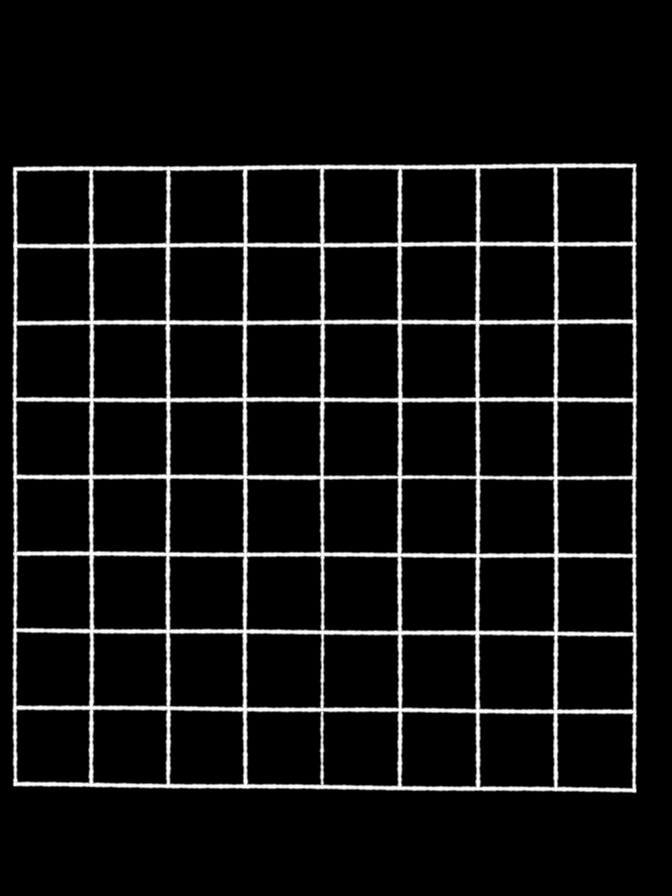
This pattern is drawn by a Shadertoy shader. Its source:

```glsl
// Hand-inked white 8 by 8 grid, slightly skewed, with ragged lines on black.

// Layered sines giving a ragged ink edge along a stroke, roughly -1 to 1
float ragged(float along, float seed) {
    return 0.45 * sin(along * 173.0 + seed * 4.1)
         + 0.35 * sin(along * 419.0 + seed * 7.7 + 2.0 * sin(along * 61.0 + seed))
         + 0.30 * sin(along * 787.0 + seed * 2.3);
}

// Ink coverage of a stroke; each side of it frays on its own
float stroke(float offset, float along, float seed, float halfWidth, float fray) {
    float side = offset < 0.0 ? 0.0 : 13.7;
    float edge = halfWidth + fray * ragged(along, seed + side);
    float soft = max(0.0021, 0.75 / iResolution.x);
    return 1.0 - smoothstep(-soft, soft, abs(offset) - edge);
}

// Height of a horizontal line, counted from the top; rows widen to the right
float rowHeight(float row, float x) {
    float across = (x - 0.0226) / 0.9218;
    return mix(1.0816 - 0.11441 * row, 1.0868 - 0.11615 * row, across);
}

// Position of a vertical line, counted from the left; columns widen slightly
float columnX(float column) {
    return 0.0226 + column * (0.11337 + 0.000226 * column);
}

// Soft cutoff that keeps strokes inside the frame
float inside(float v, float low, float high) {
    float soft = max(0.0015, 0.75 / iResolution.x);
    return smoothstep(low - soft, low + soft, v)
         * (1.0 - smoothstep(high - soft, high + soft, v));
}

void mainImage(out vec4 fragColor, in vec2 fragCoord) {
    // Canvas widths, centred vertically on a 3 by 4 sheet
    vec2 p = (fragCoord - 0.5 * iResolution.xy) / iResolution.x + vec2(0.5, 0.66667);

    float withinX = inside(p.x, columnX(0.0) - 0.003, columnX(8.0) + 0.003);
    float withinY = inside(p.y, rowHeight(8.0, p.x) - 0.003, rowHeight(0.0, p.x) + 0.003);
    float ink = 0.0;

    for (int i = 0; i <= 8; i++) {
        float n = float(i);

        // Horizontal strokes, a little worn past the middle of the fifth
        float rowWear = i == 4 ? 0.0006 * smoothstep(0.46, 0.5, p.x) : 0.0;
        float rowBow = 0.0005 * sin(p.x * 17.0 + n * 2.4);
        ink = max(ink, withinX * stroke(p.y - rowHeight(n, p.x) - rowBow,
                                        p.x, n + 3.0, 0.0030 - rowWear, 0.0005));

        // Vertical strokes, rougher; the central one thins downward
        float columnWear = i == 4 ? 0.0009 * (1.0 - smoothstep(0.3, 0.75, p.y)) : 0.0;
        columnWear += i == 0 || i == 8 ? 0.0004 : 0.0;
        float columnBow = 0.0005 * sin(p.y * 15.0 + n * 1.9);
        ink = max(ink, withinY * stroke(p.x - columnX(n) - columnBow,
                                        p.y, n + 21.0, 0.0029 - columnWear, 0.0008));
    }

    fragColor = vec4(vec3(0.985 * ink), 1.0);
}
```
